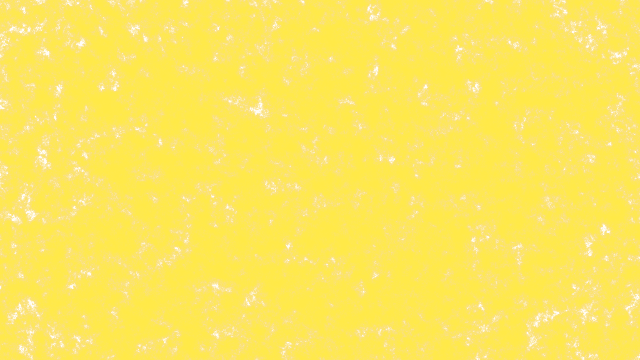
This texture is drawn by a WebGL 1 fragment shader. Its source:

```glsl
precision highp float;
// Yellow paint worn through to white in small ragged flecks.
// Rotated octaves of value noise set the wear, an exponential curve
// keeps most of it faint, and the rim of the canvas is worn harder.

uniform vec2 u_resolution;

const vec3 YELLOW = vec3(1.0, 0.916, 0.275);
const vec3 CREAM = vec3(0.98, 0.880, 0.500);
const vec3 WHITE = vec3(1.0, 0.99, 0.97);

const int OCTAVES = 5;
const float FLECK_FREQUENCY = 25.0;
const float GAIN = 0.8;
const float NOISE_DEVIATION = 0.100;
const float CREAM_LEVEL = 0.3;

float hash(vec2 cell) {
  return fract(sin(dot(cell, vec2(127.1, 311.7))) * 43758.5453);
}

float valueNoise(vec2 p) {
  vec2 cell = floor(p);
  vec2 f = fract(p);
  vec2 blend = f * f * (3.0 - 2.0 * f);
  float low = mix(hash(cell), hash(cell + vec2(1.0, 0.0)), blend.x);
  float high = mix(hash(cell + vec2(0.0, 1.0)), hash(cell + 1.0), blend.x);
  return mix(low, high, blend.y);
}

// Octaves are turned and shifted to hide the lattice.
float fractalNoise(vec2 p, float gain) {
  mat2 turn = mat2(0.8, 0.6, -0.6, 0.8);
  float sum = 0.0;
  float total = 0.0;
  float weight = 1.0;
  for (int i = 0; i < OCTAVES; i++) {
    sum += weight * valueNoise(p);
    total += weight;
    weight *= gain;
    p = turn * p * 2.0 + vec2(17.3, 9.1);
  }
  return sum / total;
}

// Extra wear towards the sides, slightly negative in the middle.
float rimWear(vec2 uv) {
  vec2 q = abs(uv * 2.0 - 1.0);
  q *= q;
  q *= q;
  return 0.8 * (q.x + 0.6 * q.y - 0.32);
}

vec3 paintColour(float wear) {
  vec3 faded = mix(YELLOW, CREAM, clamp(wear / CREAM_LEVEL, 0.0, 1.0));
  float bare = clamp((wear - CREAM_LEVEL) / (1.0 - CREAM_LEVEL), 0.0, 1.0);
  return mix(faded, WHITE, bare);
}

void main() {
  vec2 uv = gl_FragCoord.xy / u_resolution;
  vec2 p = gl_FragCoord.xy / u_resolution.y;

  float noise = fractalNoise(p * FLECK_FREQUENCY, GAIN);
  float deviation = (noise - 0.5) / NOISE_DEVIATION;
  float wear = 0.085 * exp(0.9 * (deviation + rimWear(uv)));

  gl_FragColor = vec4(paintColour(wear), 1.0);
}
```
